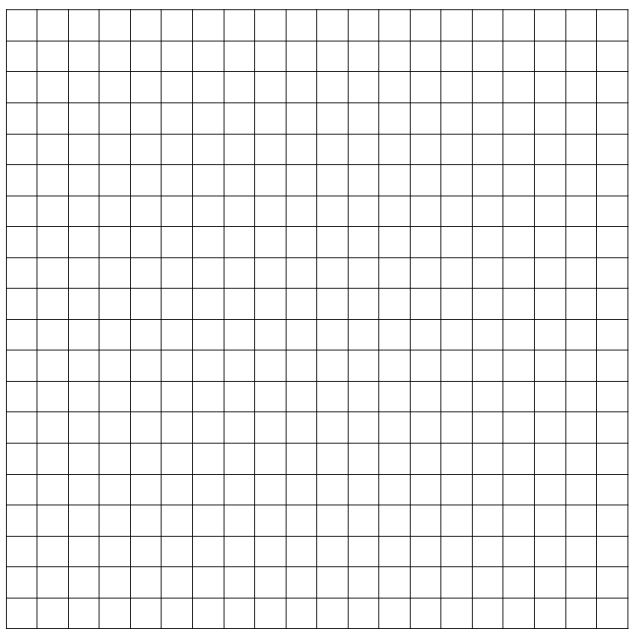
A Shadertoy shader for this pattern:

```glsl
// A sheet of plain graph paper: 20 by 20 square cells ruled in thin black lines
// on white. Lines snap to a fine 748 x 756 lattice, so cell sizes alternate
// slightly; edges are smoothed by exact box coverage of each pixel.

// Share of a pixel footprint, centred on p, that lies between lo and hi.
vec2 coverage(vec2 p, vec2 footprint, vec2 lo, vec2 hi) {
    vec2 overlap = min(p + 0.5 * footprint, hi) - max(p - 0.5 * footprint, lo);
    return clamp(overlap / footprint, 0.0, 1.0);
}

// Near edge of a ruled line, rounded down to the lattice.
vec2 snappedLine(vec2 index, vec2 margin, float pitch) {
    return margin + floor(index * pitch + vec2(0.23, 0.86));
}

void mainImage(out vec4 fragColor, in vec2 fragCoord) {
    // Lattice coordinates, measured from the upper left corner
    vec2 lattice = vec2(748.0, 756.0);
    vec2 footprint = lattice / iResolution.xy;
    vec2 uv = fragCoord / iResolution.xy;
    vec2 p = vec2(uv.x, 1.0 - uv.y) * lattice;

    // Nearest of the 21 lines along each axis
    vec2 margin = vec2(7.0, 11.0);
    float pitch = 36.0 + 6.0 / 11.0;
    vec2 index = clamp(round((p - margin - 0.5) / pitch), 0.0, 20.0);
    vec2 line = snappedLine(index, margin, pitch);
    vec2 ruled = coverage(p, footprint, line, line + 1.0);

    // Lines stop at the outer frame
    vec2 frameEnd = snappedLine(vec2(20.0), margin, pitch) + 1.0;
    vec2 inside = coverage(p, footprint, margin, frameEnd);
    vec2 ink = ruled * inside.yx;

    // Black ink over white paper, joined at the crossings
    float paper = (1.0 - ink.x) * (1.0 - ink.y);
    fragColor = vec4(vec3(paper), 1.0);
}
```
